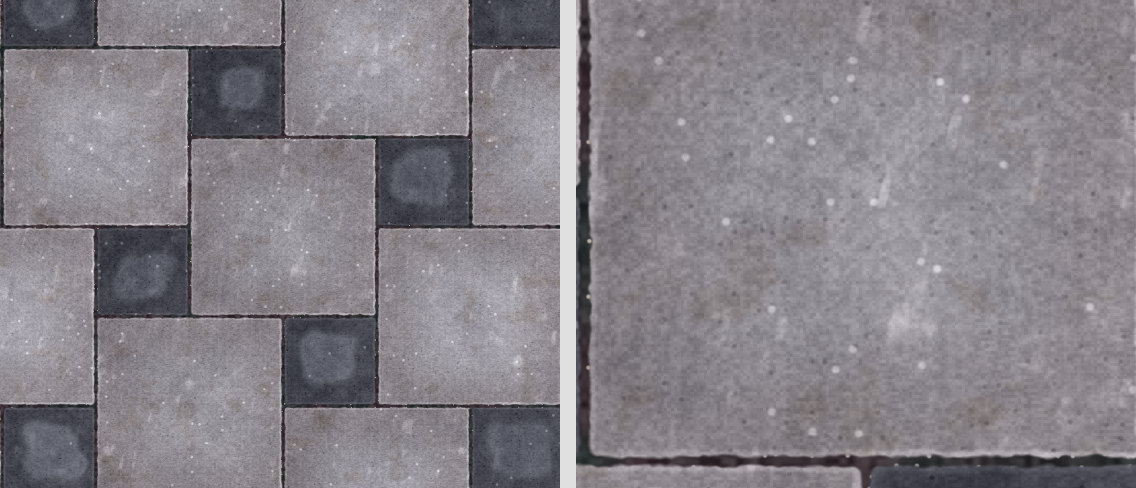
Left, the full canvas; right, a detail of the centre.
Give the GLSL for this texture, as a WebGL 1 fragment shader.

```glsl
precision highp float;
// Concrete paving in a pinwheel pattern: large pale slabs and small dark blocks,
// found from a five-step integer lattice, then shaded with worn patches, fine
// grain, chipped bevels and dark, gritty joints.
uniform vec2 u_resolution;

float hash(vec2 p) {
  return fract(sin(dot(p, vec2(127.1, 311.7))) * 43758.545);
}

float noise(vec2 p) {
  vec2 i = floor(p), f = fract(p);
  f = f * f * (3.0 - 2.0 * f);
  return mix(mix(hash(i), hash(i + vec2(1, 0)), f.x),
             mix(hash(i + vec2(0, 1)), hash(i + vec2(1, 1)), f.x), f.y);
}

float fbm(vec2 p) {
  float sum = 0.0, amp = 0.5;
  for (int i = 0; i < 4; i++) {
    sum += amp * noise(p);
    p = p * 2.03 + 17.3;
    amp *= 0.5;
  }
  return sum / 0.9375;
}

// Sparse round flecks, one candidate per grid cell.
float flecks(vec2 p, float density) {
  vec2 id = floor(p);
  vec2 centre = 0.3 + 0.4 * vec2(hash(id + 3.1), hash(id + 8.7));
  float dotMask = 1.0 - smoothstep(0.08, 0.28, length(fract(p) - centre));
  return dotMask * step(1.0 - density, hash(id + 21.4));
}

void main() {
  // One unit is the side of a small block; y runs downwards.
  vec2 uv = gl_FragCoord.xy / u_resolution;
  vec2 q = vec2(uv.x * 5.977 - 0.023, (1.0 - uv.y) * 5.444 - 0.53);
  float pixel = 5.977 / u_resolution.x;

  // Lattice class 2 is a small block; the other four are quarters of a slab.
  vec2 cell = floor(q);
  float k = mod(cell.x + 3.0 * cell.y, 5.0);
  float small = 1.0 - step(0.5, abs(k - 2.0));
  float rightHalf = step(abs(abs(k - 2.5) - 1.5), 0.25);
  vec2 origin = cell - (1.0 - small) * vec2(rightHalf, step(2.5, k));
  float halfSize = mix(1.0, 0.5, small);
  vec2 p = q - origin - halfSize;

  // Rounded, slightly ragged distance inward from the edge of the tile.
  vec2 corner = max(abs(p) - halfSize + 0.05, 0.0);
  float inset = min(halfSize - max(abs(p.x), abs(p.y)), 0.05 - length(corner));
  inset += 0.014 * (noise(q * 17.0) - 0.5) + 0.008 * (noise(q * 45.0) - 0.5);

  // Per-tile character and shared noise fields.
  float tone = hash(origin + 1.7);
  float wear = hash(origin + 9.2);
  vec2 shift = 0.16 * (vec2(hash(origin + 4.4), hash(origin + 6.6)) - 0.5);
  float cloud = fbm(q * 2.6 + 5.0);
  float blotch = fbm(q * 8.0 + 31.0);
  float grain = 0.6 * noise(q * 48.0) + 0.4 * hash(floor(q * 85.0)) - 0.5;

  // Squarish worn patch around the middle of each tile.
  vec2 s = p / halfSize - shift;
  s *= s;
  float r = sqrt(sqrt(dot(s, s))) + 0.55 * (cloud - 0.5) + 0.2 * (blotch - 0.5);

  // Large slab: warm grey rim, cooler and paler centre, faint stains.
  float slabPatch = 1.0 - smoothstep(0.3, 0.95, r);
  vec3 slab = mix(vec3(0.575, 0.553, 0.575), vec3(0.68, 0.668, 0.705),
                  slabPatch * (0.55 + 0.45 * wear));
  slab += 0.035 * (tone - 0.5) + 0.13 * (cloud - 0.5) + 0.09 * (blotch - 0.5);
  slab -= vec3(0.03, 0.04, 0.06) * smoothstep(0.6, 0.78, fbm(q * 5.0 + 70.0));

  // Small block: charcoal with a bluish bloom of varying size and strength.
  float reach = mix(0.5, 0.72, tone);
  float bloom = 1.0 - smoothstep(reach - 0.18, reach + 0.1, r);
  float halo = exp(-pow((r - reach + 0.1) / 0.1, 2.0));
  vec3 block = mix(vec3(0.30, 0.305, 0.34), vec3(0.43, 0.44, 0.485),
                   bloom * (0.25 + 0.75 * wear));
  block += 0.035 * halo * wear + 0.05 * (tone - 0.5) + 0.12 * (blotch - 0.5);
  vec3 color = mix(slab, block, small);

  // Grain, pores, pale scuffs and specks.
  color += grain * mix(0.15, 0.11, small);
  color -= 0.09 * flecks(q * 21.0 + 0.4, 0.1);
  float scuff = smoothstep(0.75, 0.9, noise(vec2(q.x * 15.0 + q.y * 3.0, q.y * 4.0)));
  color += 0.09 * scuff * smoothstep(0.48, 0.65, blotch) * (1.0 - 0.6 * small);
  color += 0.2 * flecks(q * 13.0, 0.045);

  // Bevel: a shaded shoulder inside a thin, chipped, pale lip.
  float shoulder = smoothstep(0.025, 0.05, inset) * (1.0 - smoothstep(0.06, 0.1, inset));
  float lip = smoothstep(0.01, 0.025, inset) * (1.0 - smoothstep(0.03, 0.05, inset));
  float lit = smoothstep(-0.2, 0.9, (p.x + 0.4 * p.y) / halfSize);
  color -= shoulder * mix(0.055, 0.03, lit);
  color += lip * (0.04 + 0.1 * lit) * (0.4 + noise(q * 14.0)) * (1.0 - 0.7 * small);

  // Joint: dark sand with tints of moss and earth and a few bright crumbs.
  vec3 joint = mix(vec3(0.14, 0.17, 0.17), vec3(0.22, 0.16, 0.19), noise(q * 5.0));
  joint += 0.16 * (noise(q * 38.0) - 0.4);
  joint += vec3(0.5, 0.46, 0.4) * flecks(q * 24.0, 0.14);
  float edge = max(pixel, 0.008);
  color = mix(joint, color, smoothstep(0.018 - edge, 0.018 + edge, inset));

  gl_FragColor = vec4(clamp(color, 0.0, 1.0), 1.0);
}
```
